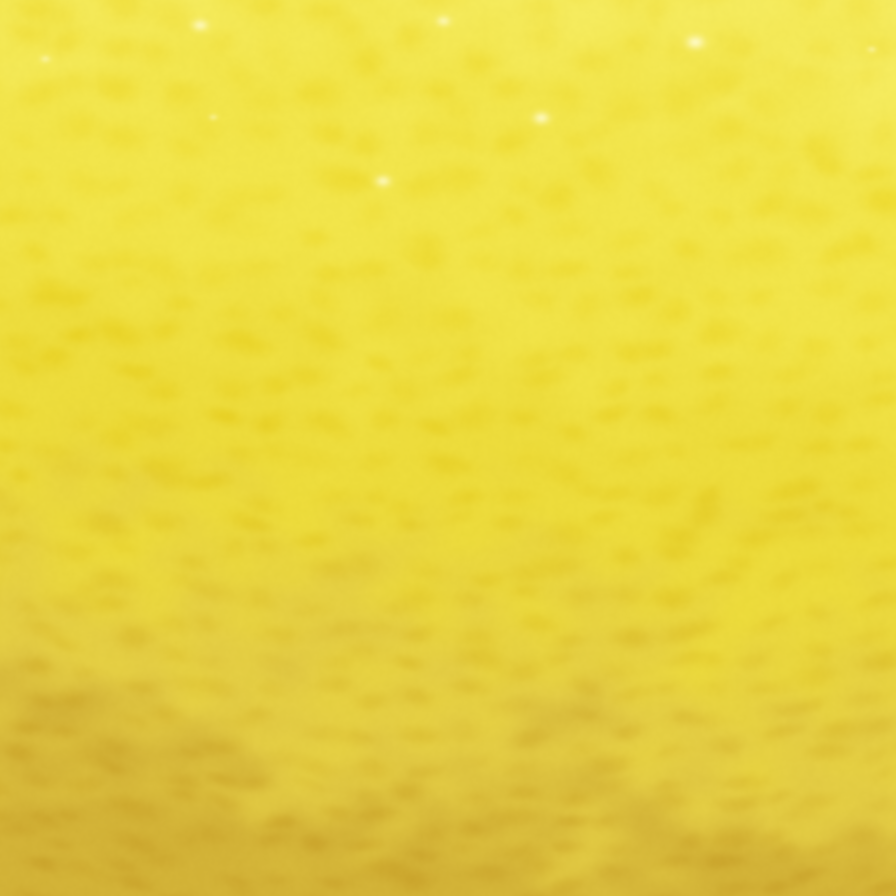
This texture is drawn by a Shadertoy shader. Its source:

```glsl
// Waxy citrus peel: a vertical yellow-to-ochre ramp with soft mottling,
// blurred pores on a jittered grid that flattens toward the lower edge,
// and a few small pale glints gathered near the upper right.

#define PORE_COLUMNS 18.0
#define PORE_SHARPNESS 12.0
#define PORE_DEPTH 0.95
#define FORESHORTEN 0.36
#define BEND 0.22
#define MOTTLE 0.13
#define CLOUD_SCALE 5.0
#define GRAIN 0.007
#define GLINT_CELLS 11.0
#define GLINT_SIZE 0.0055

const vec3 OCHRE  = vec3(0.825, 0.700, 0.215);
const vec3 STRAW  = vec3(0.890, 0.800, 0.265);
const vec3 LEMON  = vec3(0.927, 0.860, 0.230);
const vec3 BRIGHT = vec3(0.947, 0.896, 0.290);
const vec3 PALE   = vec3(0.962, 0.925, 0.380);
const vec3 GLINT  = vec3(1.000, 0.985, 0.800);
const vec3 PORE_LOSS_LOW  = vec3(0.055, 0.095, 0.075);
const vec3 PORE_LOSS_HIGH = vec3(0.020, 0.050, 0.130);

vec2 hash2(vec2 p) {
    vec3 q = fract(vec3(p.xyx) * vec3(0.1031, 0.1030, 0.0973));
    q += dot(q, q.yzx + 33.33);
    return fract((q.xx + q.yz) * q.zy);
}

// Gradient noise, roughly -0.7 to 0.7
float gradientNoise(vec2 p) {
    vec2 cell = floor(p), f = fract(p);
    vec2 blend = f * f * f * (f * (f * 6.0 - 15.0) + 10.0);
    float sum = 0.0;
    for (int y = 0; y < 2; y++)
    for (int x = 0; x < 2; x++) {
        vec2 corner = vec2(x, y);
        float angle = 6.2832 * hash2(cell + corner + 40.0).x;
        vec2 weight = mix(1.0 - blend, blend, corner);
        sum += weight.x * weight.y * dot(vec2(cos(angle), sin(angle)), f - corner);
    }
    return sum;
}

float fbm(vec2 p) {
    float sum = 0.0, amplitude = 1.0;
    for (int i = 0; i < 3; i++) {
        sum += amplitude * gradientNoise(p);
        p = mat2(1.6, 1.2, -1.2, 1.6) * p + 7.3;
        amplitude *= 0.5;
    }
    return sum;
}

// Soft round dips of uneven strength, one per jittered cell
float pores(vec2 p) {
    vec2 cell = floor(p);
    float sum = 0.0;
    for (int y = -1; y <= 1; y++)
    for (int x = -1; x <= 1; x++) {
        vec2 id = cell + vec2(x, y);
        vec2 d = p - id - 0.5 - 0.75 * (hash2(id + 11.0) - 0.5);
        vec2 trait = hash2(id + 87.0);
        float tightness = PORE_SHARPNESS * mix(0.75, 1.5, trait.y);
        sum += mix(0.3, 1.0, trait.x) * exp(-tightness * dot(d * vec2(0.88, 1.1), d * vec2(0.88, 1.1)));
    }
    return 1.0 - exp(-1.3 * sum);
}

// Sparse blurred sparkles, likelier toward the upper right
float glints(vec2 uv) {
    vec2 cell = floor(uv * GLINT_CELLS);
    float sum = 0.0;
    for (int y = -1; y <= 1; y++)
    for (int x = -1; x <= 1; x++) {
        vec2 id = cell + vec2(x, y);
        vec2 center = (id + 0.2 + 0.6 * hash2(id + 23.0)) / GLINT_CELLS;
        vec2 trait = hash2(id + 151.0);
        float chance = 0.42 * smoothstep(0.62, 1.05, center.y + 0.12 * (center.x - 0.5));
        vec2 d = (uv - center) / (GLINT_SIZE * mix(0.6, 1.4, trait.y));
        d.x *= 0.75;
        sum += step(trait.x, chance) * mix(0.35, 0.9, trait.y) * exp(-dot(d, d));
    }
    return min(sum, 1.0);
}

vec3 peelRamp(float t) {
    vec3 color = mix(OCHRE, STRAW, smoothstep(0.0, 0.22, t));
    color = mix(color, LEMON, smoothstep(0.15, 0.48, t));
    color = mix(color, BRIGHT, smoothstep(0.45, 0.80, t));
    return mix(color, PALE, smoothstep(0.78, 1.12, t));
}

void mainImage(out vec4 fragColor, in vec2 fragCoord) {
    vec2 uv = fragCoord / iResolution.y;

    // Light falls off downward and to the left, broken by soft clouds
    float clouds = fbm(uv * vec2(0.8, 1.2) * CLOUD_SCALE);
    float light = uv.y + 0.15 * (uv.x - 0.5) + MOTTLE * clouds;
    light += 0.09 * gradientNoise(uv * vec2(16.0, 22.0) + 5.0);
    vec3 color = peelRamp(light);

    // Pores follow the curved, foreshortened surface
    float h = uv.y - BEND * pow(uv.x - 0.5, 2.0) * (1.0 - uv.y);
    vec2 surface = PORE_COLUMNS * vec2(uv.x, h * (1.0 + FORESHORTEN * (2.0 - h)));
    surface += 0.35 * vec2(gradientNoise(uv * 14.0), gradientNoise(uv * 14.0 + 31.0));
    float fade = 0.8 + 0.5 * gradientNoise(uv * 6.0 + 63.0);
    vec3 loss = mix(PORE_LOSS_LOW, PORE_LOSS_HIGH, smoothstep(0.0, 0.75, uv.y));
    color -= PORE_DEPTH * fade * pores(surface) * loss;

    // Faint grain and highlights
    color += GRAIN * fbm(uv * 110.0);
    color = mix(color, GLINT, glints(uv));
    fragColor = vec4(clamp(color, 0.0, 1.0), 1.0);
}
```
